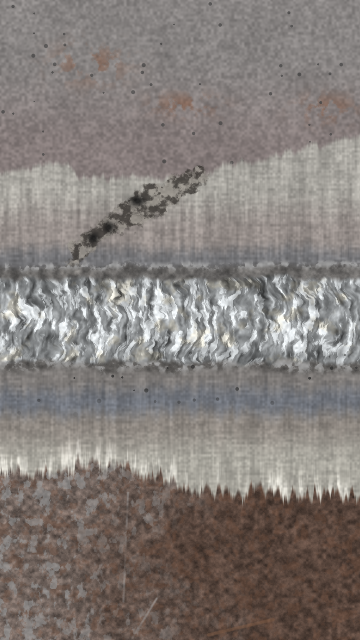
This texture is drawn by a WebGL 1 fragment shader. Its source:

```glsl
precision highp float;
// Two steel plates joined by a horizontal silver weld bead with ground, heat-tinted margins.
// Layered gradients form the plates; stretched value noise makes brushing, ripples and rust.
// Lengths are in canvas heights, with the origin at the lower left.
uniform vec2 u_resolution;

float hash(vec2 p) {
  vec3 q = fract(p.xyx * 0.1031);
  q += dot(q, q.yzx + 33.33);
  return fract((q.x + q.y) * q.z);
}

float noise(vec2 p) {
  vec2 i = floor(p), f = fract(p);
  f = f * f * (3.0 - 2.0 * f);
  return mix(mix(hash(i), hash(i + vec2(1, 0)), f.x),
             mix(hash(i + vec2(0, 1)), hash(i + vec2(1, 1)), f.x), f.y);
}

float fbm(vec2 p) {
  float sum = 0.0, amp = 0.53;
  for (int i = 0; i < 4; i++) {
    sum += amp * noise(p);
    p = p * 2.03 + vec2(17.3, 9.1);
    amp *= 0.5;
  }
  return sum;
}

float segment(vec2 p, vec2 a, vec2 b) {
  vec2 d = b - a;
  return length(p - a - d * clamp(dot(p - a, d) / dot(d, d), 0.0, 1.0));
}

float blob(vec2 p, vec2 center, vec2 size) {
  vec2 d = (p - center) / size;
  return exp(-dot(d, d));
}

float stripe(float y, float center, float size) {
  return blob(vec2(y), vec2(center), vec2(size * 1.414));
}

// Sparse round specks, one candidate per grid cell.
float specks(vec2 p, float density) {
  vec2 cell = floor(p);
  vec2 center = 0.3 + 0.4 * vec2(hash(cell + 3.7), hash(cell + 8.2));
  float radius = mix(0.1, 0.28, hash(cell + 5.1));
  float d = length(fract(p) - center);
  return step(hash(cell), density) * smoothstep(radius, radius * 0.5, d);
}

vec3 upperPlate(vec2 p) {
  vec3 c = mix(vec3(0.52, 0.48, 0.475), vec3(0.53, 0.515, 0.51), smoothstep(0.76, 0.92, p.y));
  c *= 0.84 + 0.16 * fbm(p * 24.0) + 0.16 * noise(p * 190.0);
  float rust = blob(p, vec2(0.14, 0.9), vec2(0.055, 0.03))
             + blob(p, vec2(0.29, 0.836), vec2(0.05, 0.018))
             + blob(p, vec2(0.51, 0.83), vec2(0.045, 0.022));
  c = mix(c, vec3(0.52, 0.38, 0.31), 0.7 * rust * smoothstep(0.42, 0.65, fbm(p * 75.0)));
  return mix(c, vec3(0.26), 0.7 * specks(p * 65.0 + 70.0, 0.06));
}

vec3 lowerPlate(vec2 p) {
  float worn = smoothstep(0.42, 0.04, p.x + 0.35 * (fbm(p * 13.0) - 0.5));
  vec3 c = mix(vec3(0.335, 0.265, 0.23), vec3(0.445, 0.395, 0.37), worn);
  c *= 0.55 + 0.9 * fbm(p * 130.0);
  c = mix(c, vec3(0.42, 0.29, 0.22), 0.35 * smoothstep(0.52, 0.7, fbm(p * 95.0 + 8.0)));
  float flakes = smoothstep(0.52, 0.66, fbm(p * vec2(95, 70) + 4.0));
  c = mix(c, vec3(0.57), 0.7 * flakes * worn);
  float scratch = min(segment(p, vec2(0.2, 0.23), vec2(0.193, 0.06)),
                      segment(p, vec2(0.245, 0.065), vec2(0.205, 0.0)));
  c = mix(c, vec3(0.66), 0.6 * smoothstep(0.003, 0.0, scratch) * noise(p * 65.0));
  float gouge = segment(p, vec2(0.326, 0.008), vec2(0.427, 0.032));
  return mix(c, vec3(0.48, 0.35, 0.27), 0.6 * smoothstep(0.004, 0.001, gouge));
}

// Ground metal on both sides of the bead, tinted by heat.
vec3 groundSteel(vec2 p, float brush) {
  float y = p.y + 0.02 * (fbm(p * vec2(20, 5)) + brush - 1.0);
  vec3 low = mix(vec3(0.48, 0.465, 0.455), vec3(0.43, 0.445, 0.475), smoothstep(0.41, 0.375, y));
  low = mix(low, vec3(0.54, 0.515, 0.49), smoothstep(0.375, 0.338, y));
  low = mix(low, vec3(0.66, 0.65, 0.615), smoothstep(0.34, 0.28, y));
  vec3 top = mix(vec3(0.45, 0.45, 0.46), vec3(0.57, 0.54, 0.525), smoothstep(0.595, 0.626, y));
  top = mix(top, vec3(0.64, 0.63, 0.605), smoothstep(0.64, 0.705, y));
  float hair = noise(p * vec2(270, 30)) + noise(p * vec2(45, 270));
  return mix(low, top, step(0.5, p.y)) * (0.76 + 0.28 * brush + 0.12 * hair);
}

vec3 weldBead(vec2 p) {
  float v = (p.y - 0.5) / 0.066;
  vec2 q = p;
  q.x += 0.008 * v * v + 0.024 * (fbm(p * vec2(30, 38)) - 0.5);
  float ridge = 1.0 - abs(2.0 * noise(q * vec2(115, 38) + 6.0) - 1.0);
  float ripple = 0.5 + 0.5 * cos(q.x * 265.0 + 5.0 * fbm(p * 20.0));
  float light = 0.02 + 0.5 * fbm(q * vec2(100, 34)) + 0.2 * ridge + 0.1 * ripple;
  light += 0.34 * smoothstep(0.48, 0.66, fbm(q * vec2(130, 55) + 3.0));
  light += 0.25 * noise(q * vec2(240, 110));
  light *= 1.0 - 0.2 * v * v;
  float warm = 0.6 * smoothstep(0.55, 0.75, fbm(p * 45.0));
  return clamp(light, 0.15, 0.97) * mix(vec3(0.98, 1.0, 1.01), vec3(1.0, 0.97, 0.88), warm);
}

void main() {
  vec2 p = gl_FragCoord.xy / u_resolution.y;
  float brush = fbm(p * vec2(130, 9));
  float mottle = fbm(p * 90.0);
  vec3 color = groundSteel(p, brush);

  // Ragged limits of the ground area.
  float upper = 0.712 + 0.022 * (smoothstep(0.31, 0.36, p.x) + brush);
  upper += 0.038 * smoothstep(0.35, 0.57, p.x);
  upper += 0.022 * smoothstep(-0.03, 0.1, p.x) * smoothstep(0.128, 0.103, p.x);
  color = mix(color, upperPlate(p), smoothstep(-0.006, 0.006, p.y - upper));
  float lower = 0.222 - 0.028 * smoothstep(0.15, 0.5, p.x) + 0.02 * stripe(p.x, 0.16, 0.07);
  lower += 0.06 * fbm(p * vec2(140, 6));
  color += 0.17 * stripe(p.y, lower + 0.012, 0.016) * smoothstep(0.45, 0.65, brush);
  color = mix(color, lowerPlate(p), smoothstep(0.008, -0.007, p.y - lower));

  // Diagonal scar with pitted, crusted metal.
  vec2 bend = vec2(0.125, 0.615);
  float scar = min(segment(p, vec2(0.308, 0.727), bend), segment(p, bend, vec2(0.11, 0.575)) + 0.003);
  scar -= 0.009 * blob(p, vec2(0.235, 0.68), vec2(0.055)) + 0.028 * mottle;
  vec3 crust = mix(vec3(0.25, 0.235, 0.22), vec3(0.58, 0.56, 0.53), smoothstep(0.38, 0.64, fbm(p * 110.0)));
  color = mix(color, crust, 0.85 * smoothstep(0.004, -0.004, scar));
  float pits = blob(p, vec2(0.215, 0.686), vec2(0.011, 0.008))
             + blob(p, vec2(0.17, 0.645), vec2(0.008)) + blob(p, vec2(0.146, 0.628), vec2(0.008));
  color = mix(color, vec3(0.1), min(0.9, pits));

  // Dark shoulders, pale spatter and the bead between them.
  float wobble = 0.018 * (fbm(p * vec2(30, 12)) - 0.5);
  float shoulder = smoothstep(0.09, 0.076, abs(p.y - 0.502 + wobble));
  color = mix(color, vec3(0.4, 0.39, 0.38) * (0.5 + mottle), 0.9 * shoulder);
  float rim = stripe(p.y + wobble, 0.585, 0.005) + stripe(p.y + wobble, 0.431, 0.009);
  color = mix(color, vec3(0.64), 0.8 * rim * smoothstep(0.42, 0.6, mottle));
  float halfHeight = 0.056 + 0.02 * fbm(p * vec2(45, 14) + 5.0);
  color = mix(color, weldBead(p), smoothstep(0.005, -0.005, abs(p.y - 0.5) - halfHeight));
  color = mix(color, vec3(0.18), 0.8 * stripe(p.y, 0.41, 0.045) * specks(p * 55.0, 0.12));
  color *= 0.92 + 0.16 * noise(p * 250.0);
  gl_FragColor = vec4(clamp(color, 0.0, 1.0), 1.0);
}
```
